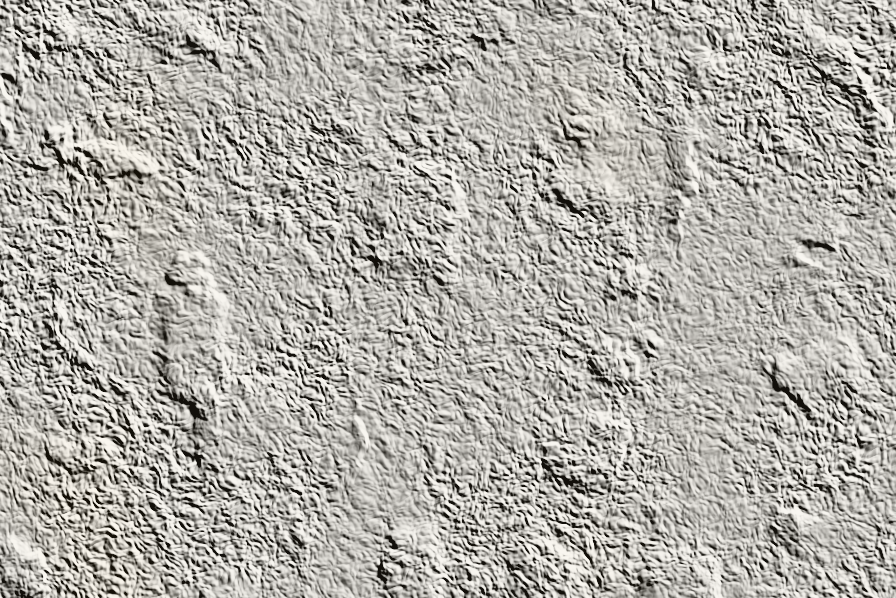
This texture is drawn by a Shadertoy shader. Its source:

```glsl
const vec2  LIGHT_DIR     = vec2(0.68, 0.733);   // towards the sun, upper right
const float SLOPE_STEP    = 0.0029;
const float GRAIN_STRETCH = 0.9;                 // grains lengthen across the light
const float GRAIN_GAIN    = 0.8;
const float COARSE_FREQ   = 8.0;
const float FREQ_RATIO    = 2.1;
const float CREST_FREQ    = 78.0;                // frequency of the strongest grain
const float CREST_SPREAD  = 1.35;
const float CREASE_WIDTH  = 0.04;                // softness of the cracks between grains
const int   OCTAVES       = 5;
const float LEDGE_FREQ    = 4.2;
const float LEDGE_HEIGHT  = 0.028;
const float LUMP_FREQ     = 4.5;
const float LUMP_HEIGHT   = 0.13;
const float LUMP_SHARE    = 0.3;
const float TONE_TOP      = 0.965;
const float TONE_FALL     = 0.255;
const float TONE_KNEE     = 0.25;
const float TONE_SOFTNESS = 0.6;
const float TONE_FLOOR    = 0.058;
const vec3  WARM_TINT     = vec3(0.011, 0.002, -0.02);
const vec3  EARTH_TINT    = vec3(0.008, 0.0, -0.014);

float hash(vec2 p) {
    return fract(sin(dot(p, vec2(127.1, 311.7))) * 43758.5453);
}

vec2 gradientAt(vec2 cell) {
    float angle = 6.2832 * hash(cell);
    return vec2(cos(angle), sin(angle));
}

float noise(vec2 p) {
    vec2 i = floor(p), f = fract(p);
    vec2 u = f * f * f * (f * (f * 6.0 - 15.0) + 10.0);
    vec2 e = vec2(1.0, 0.0);
    float low  = mix(dot(gradientAt(i), f), dot(gradientAt(i + e), f - e), u.x);
    float high = mix(dot(gradientAt(i + e.yx), f - e.yx),
                     dot(gradientAt(i + 1.0), f - 1.0), u.x);
    return mix(low, high, u.y);
}

// Rounded clumps parted by creases
float clumps(vec2 p) {
    float n = noise(p);
    return sqrt(n * n + CREASE_WIDTH * CREASE_WIDTH);
}

// Axes along and across the light, bent at two scales
vec2 grainSpace(vec2 p) {
    vec2 bent = p + 0.02 * vec2(noise(p * 5.0 + 3.7), noise(p * 5.0 + 41.3))
                  + 0.007 * vec2(noise(p * 31.0 + 9.1), noise(p * 31.0 + 57.9));
    vec2 across = vec2(LIGHT_DIR.y, -LIGHT_DIR.x);
    return vec2(dot(bent, LIGHT_DIR), GRAIN_STRETCH * dot(bent, across));
}

// Crumbly grain: octaves weighted by their share of the slope
float grainHeight(vec2 q) {
    float height = 0.0, freq = COARSE_FREQ;
    mat2 turn = mat2(0.8, 0.6, -0.6, 0.8);
    for (int i = 0; i < OCTAVES; i++) {
        float offCrest = log2(freq / CREST_FREQ) / CREST_SPREAD;
        float weight = exp(-0.5 * offCrest * offCrest);
        vec2 s = q * freq + 17.3 * float(i);
        height += weight / freq * (i < OCTAVES - 1 ? clumps(s) : noise(s));
        q = turn * q;
        freq *= FREQ_RATIO;
    }
    return height * GRAIN_GAIN / 0.72;
}

// Short broken steps along a ragged contour
float ledgeHeight(vec2 q) {
    float contour = noise(q * LEDGE_FREQ + 8.2) + 0.17 * noise(q * 21.0 + 5.1)
                  + 0.07 * noise(q * 58.0 + 2.6);
    float presence = smoothstep(0.0, 0.3, noise(q * 7.0 + 63.0));
    return LEDGE_HEIGHT * presence * smoothstep(-0.04, 0.04, contour);
}

// Sparse raised lumps, at most one per cell
float lumpHeight(vec2 p) {
    vec2 q = p * LUMP_FREQ;
    float ragged = 0.12 * noise(q * 5.0) + 0.06 * noise(q * 13.0);
    float height = 0.0;
    for (int y = -1; y <= 1; y++) {
        for (int x = -1; x <= 1; x++) {
            vec2 cell = floor(q) + vec2(x, y);
            vec2 center = cell + 0.2 + 0.6 * vec2(hash(cell + 5.3), hash(cell + 19.7));
            float radius = mix(0.1, 0.26, hash(cell + 31.1));
            float present = step(hash(cell + 47.9), LUMP_SHARE);
            float d = length(q - center) + ragged;
            height += present * LUMP_HEIGHT * radius
                    * (1.0 - smoothstep(0.4 * radius, radius, d));
        }
    }
    return height;
}

float surfaceHeight(vec2 p, float roughness) {
    vec2 q = grainSpace(p);
    return roughness * grainHeight(q) + ledgeHeight(q) + lumpHeight(p);
}

void mainImage(out vec4 fragColor, in vec2 fragCoord) {
    vec2 p = fragCoord / iResolution.y;

    // Worn patches are smoother than crumbled ones
    float wear = noise(p * 3.0 + 11.0) + 0.7 * noise(p * 9.0 + 29.0);
    float roughness = mix(0.6, 1.4, smoothstep(-0.4, 0.4, wear));

    // Slope facing the light
    vec2 offset = 0.5 * SLOPE_STEP * LIGHT_DIR;
    float facing = (surfaceHeight(p - offset, roughness)
                  - surfaceHeight(p + offset, roughness)) / SLOPE_STEP;

    // Soft highlights, deep shadows
    float tone = TONE_TOP
               - TONE_FALL * log(1.0 + exp((TONE_KNEE - facing) / TONE_SOFTNESS));
    tone = max(tone, TONE_FLOOR);

    float earth = smoothstep(0.1, 0.45, noise(p * 2.5 + 77.0));
    vec3 color = tone + WARM_TINT + EARTH_TINT * earth;
    fragColor = vec4(clamp(color, 0.0, 1.0), 1.0);
}
```
